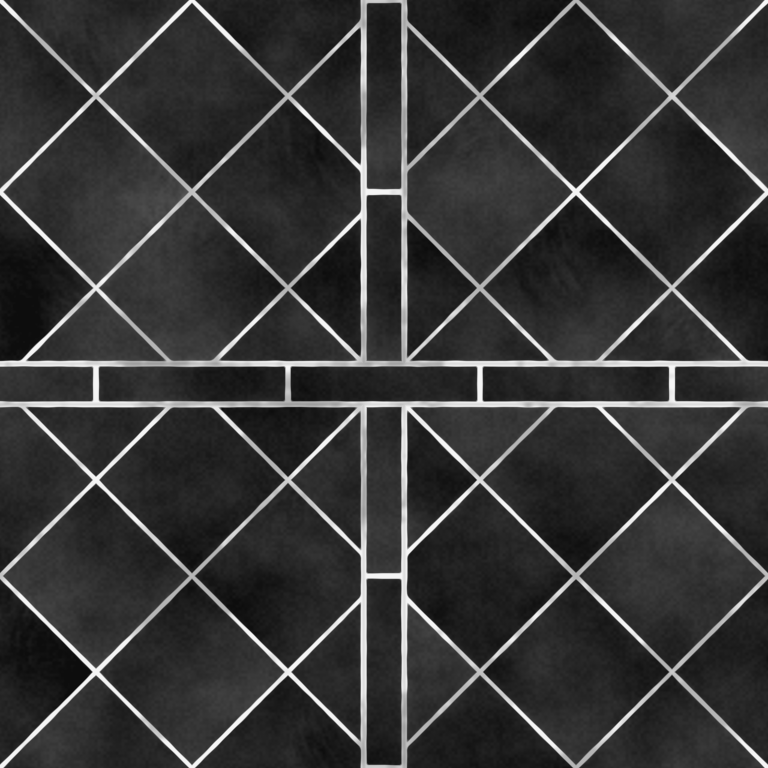
Write a three.js fragment shader that draws this texture.

```glsl
// Dark stone floor: diagonal square tiles with pale grout, crossed by two bands of narrow bricks.
varying vec2 vUv;

const float REPEATS = 4.0;          // diagonals and bricks per canvas side
const float BAND_HALF = 0.0264;     // band centre to the middle of its rail
const float RAIL_HALF = 0.0038;     // half width of band grout
const float DIAGONAL_HALF = 0.0028; // half width of diagonal grout
const float EDGE_SOFT = 0.0012;
const float CORNER_ROUND = 0.003;
const float WOBBLE = 0.0009;
const float STONE_MEAN = 0.152;
const float CLOUD_CONTRAST = 0.32;
const float TILE_CONTRAST = 0.045;
const float GRAIN_CONTRAST = 0.035;
const float STREAK_CONTRAST = 0.05;
const float HAZE = 0.05;
const float GROUT_DULL = 0.71;
const float GROUT_BRIGHT = 0.96;

float hash(vec2 p) {
  return fract(sin(dot(p, vec2(127.1, 311.7))) * 43758.5453);
}

// Value noise that wraps once per unit of p
float wrapNoise(vec2 p, float period) {
  p *= period;
  vec2 cell = floor(p);
  vec2 f = fract(p);
  f = f * f * (3.0 - 2.0 * f);
  vec2 lo = mod(cell, period);
  vec2 hi = mod(cell + 1.0, period);
  return mix(mix(hash(lo), hash(vec2(hi.x, lo.y)), f.x),
             mix(hash(vec2(lo.x, hi.y)), hash(hi), f.x), f.y);
}

float clouds(vec2 p) {
  float sum = 0.0;
  float total = 0.0;
  float weight = 1.0;
  float period = 6.0;
  for (int i = 0; i < 6; i++) {
    sum += weight * wrapNoise(p + 0.17 * float(i), period);
    total += weight;
    weight *= 0.58;
    period *= 2.0;
  }
  return sum / total;
}

float toInteger(float x) {
  return abs(fract(x + 0.5) - 0.5);
}

float roundMin(float a, float b) {
  float h = max(CORNER_ROUND - abs(a - b), 0.0) / CORNER_ROUND;
  return min(a, b) - 0.25 * h * h * CORNER_ROUND;
}

// Stone tone; local is the position inside the piece, id is its own seed
float stone(vec2 p, vec2 local, vec2 id) {
  vec2 shift = vec2(hash(id + 3.1), hash(id + 7.7));
  float cloud = clouds(p + shift);
  float tone = STONE_MEAN + CLOUD_CONTRAST * (cloud - 0.5);
  tone += TILE_CONTRAST * (hash(id + 1.3) - 0.5);
  tone += GRAIN_CONTRAST * (wrapNoise(p, 256.0) - 0.5);

  // Faint curved trowel streaks in a few patches
  float radius = length(local - 2.0 * shift - 0.4);
  float streak = wrapNoise(vec2(radius * 0.6, 0.3 * local.x + shift.y), 48.0);
  float patchMask = smoothstep(0.6, 0.9, wrapNoise(p + shift.yx, 7.0));
  return tone + STREAK_CONTRAST * patchMask * (streak - 0.45);
}

void main() {
  vec2 p = vUv;
  vec2 fromCentre = abs(p - 0.5);
  bool inRow = fromCentre.y < BAND_HALF;
  bool inColumn = !inRow && fromCentre.x < BAND_HALF;

  // Diagonal tiles; those cut by a band get a separate seed on each side
  vec2 diagonal = REPEATS * vec2(p.x + p.y, p.x - p.y);
  vec2 cell = floor(diagonal);
  vec2 centre = fract(vec2(cell.x + cell.y + 1.0, cell.x - cell.y) / (2.0 * REPEATS));
  vec2 id = centre + step(0.5, p) * step(abs(centre - 0.5), vec2(0.01));
  vec2 local = fract(diagonal);
  float joint = min(toInteger(diagonal.x), toInteger(diagonal.y)) / (REPEATS * sqrt(2.0));
  joint -= DIAGONAL_HALF;

  // Bricks: the row runs over the column
  if (inRow) {
    float along = REPEATS * p.x + 0.5;
    id = vec2(mod(floor(along), REPEATS), 11.0);
    local = vec2(fract(along), fromCentre.y);
    joint = toInteger(along) / REPEATS - RAIL_HALF;
  } else if (inColumn) {
    float along = REPEATS * p.y;
    id = vec2(17.0, mod(floor(along), REPEATS));
    local = vec2(fromCentre.x, fract(along));
    joint = toInteger(along) / REPEATS - RAIL_HALF;
  }

  // Band rails
  float rail = abs(fromCentre.y - BAND_HALF);
  if (!inRow) rail = min(rail, abs(fromCentre.x - BAND_HALF));
  rail -= RAIL_HALF;

  float dist = roundMin(joint, rail) + WOBBLE * (wrapNoise(p, 64.0) - 0.5);
  float groutMask = 1.0 - smoothstep(-EDGE_SOFT, EDGE_SOFT, dist);

  // Worn grout: dull and bright stretches, with a slightly dull middle on the rails
  float wear = 0.75 * wrapNoise(p + 0.37, 14.0) + 0.25 * wrapNoise(p, 96.0);
  float grout = mix(GROUT_DULL, GROUT_BRIGHT, smoothstep(0.25, 0.65, wear));
  grout -= 0.09 * smoothstep(0.0, RAIL_HALF, -rail);

  float tone = stone(p, local, id);
  tone += HAZE * exp(-max(dist, 0.0) / 0.004) * wrapNoise(p + 0.61, 20.0);
  tone = mix(max(tone, 0.05), grout, groutMask);
  gl_FragColor = vec4(vec3(tone), 1.0);
}
```
